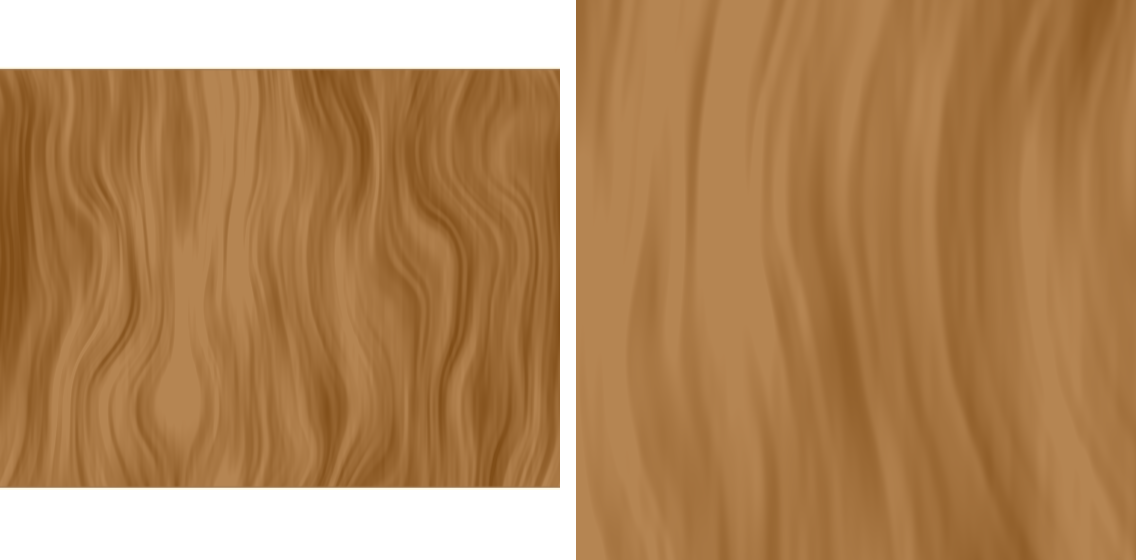
Left, the full canvas; right, a detail of the centre.
Reproduce this texture procedurally as a three.js fragment shader.

```glsl
#define BOARD_BOTTOM 0.129
#define BOARD_TOP 0.877
#define EDGE_SOFT 0.0015
#define FRINGE 0.005
#define BEND 0.115
#define KNOT_BEND 0.04
#define GRAIN_CONTRAST 0.47
#define FIBRE_CONTRAST 0.16
#define WOOD_DARK vec3(0.505, 0.305, 0.095)
#define WOOD_LIGHT vec3(0.710, 0.520, 0.320)
#define RIM_COLOR vec3(0.60, 0.47, 0.34)
#define FRINGE_COLOR vec3(1.00, 0.98, 0.91)

varying vec2 vUv;

float hash(vec2 p) {
  vec3 q = fract(vec3(p.xyx) * 0.1031);
  q += dot(q, q.yzx + 33.33);
  return fract((q.x + q.y) * q.z);
}

// Value at a lattice corner, wrapped to whole cells
float corner(vec2 cell, vec2 cells, float seed) {
  return hash(floor(mod(cell + 0.5, cells)) + seed * vec2(17.0, 43.0));
}

// Tiling value noise, centred on zero
float noise(vec2 uv, vec2 cells, float seed) {
  vec2 p = uv * cells;
  vec2 i = floor(p);
  vec2 f = p - i;
  f = f * f * f * (f * (f * 6.0 - 15.0) + 10.0);
  float low = mix(corner(i, cells, seed), corner(i + vec2(1.0, 0.0), cells, seed), f.x);
  float high = mix(corner(i + vec2(0.0, 1.0), cells, seed), corner(i + 1.0, cells, seed), f.x);
  return mix(low, high, f.y) - 0.5;
}

// Bend the straight grain into waves and knots
vec2 bendGrain(vec2 uv) {
  float sway = BEND * noise(uv, vec2(5.0, 4.0), 1.0);
  float knots = KNOT_BEND * noise(uv, vec2(11.0, 7.0), 2.0);
  float stagger = 0.22 * noise(uv, vec2(14.0, 3.0), 3.0);
  return uv + vec2(sway + knots, stagger);
}

// Long streaks, from broad bands to fine lines
float grain(vec2 uv) {
  vec2 cells = vec2(8.0, 2.0);
  float sum = 0.0;
  for (int i = 0; i < 5; i++) {
    sum += noise(uv, cells, 4.0 + float(i));
    cells = vec2(cells.x * 2.0, cells.y + 1.0);
  }
  return sum;
}

void main() {
  // Wood tone
  float tone = 0.59 + GRAIN_CONTRAST * grain(bendGrain(vUv));
  tone += FIBRE_CONTRAST * noise(vUv, vec2(190.0, 18.0), 10.0);
  vec3 wood = mix(WOOD_DARK, WOOD_LIGHT, clamp(tone, 0.0, 1.0));

  // Board between white margins, with a dull rim and a pale fringe
  float inside = min(vUv.y - BOARD_BOTTOM, BOARD_TOP - vUv.y);
  float rim = 1.0 - smoothstep(0.0, FRINGE, inside);
  wood = mix(wood, RIM_COLOR, 0.8 * rim);
  vec3 margin = mix(FRINGE_COLOR, vec3(1.0), smoothstep(0.5 * FRINGE, FRINGE, -inside));
  vec3 color = mix(margin, wood, smoothstep(-EDGE_SOFT, EDGE_SOFT, inside));

  gl_FragColor = vec4(color, 1.0);
}
```
